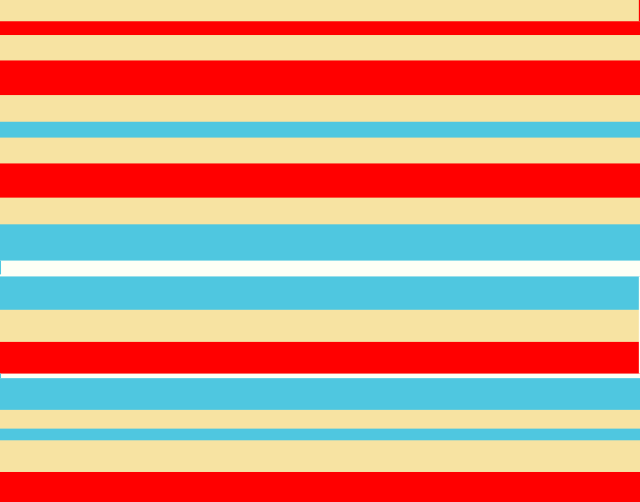
Write a Shadertoy shader that draws this pattern.

```glsl
// Horizontal stripes of uneven width in cream, red, blue and white.
// A loop stacks the bands from the top down with box-filtered edges,
// then thin slivers of neighbouring colour are laid on the side margins.

const vec3 CREAM = vec3(0.969, 0.890, 0.635);
const vec3 RED   = vec3(1.0, 0.0, 0.0);
const vec3 BLUE  = vec3(0.310, 0.780, 0.880);
const vec3 WHITE = vec3(0.995, 1.0, 0.965);
const vec3 PALETTE[4] = vec3[4](CREAM, RED, BLUE, WHITE);

const float STACK_HEIGHT = 602.0;   // sum of all band widths
const float LEFT_SLIVER  = 0.0016;  // margin widths, share of canvas width
const float RIGHT_SLIVER = 0.0018;

const int BANDS = 20;

// Band widths, top to bottom
const float WIDTH[BANDS] = float[BANDS](
    25.5, 16.5, 30.5, 41.5, 32.0, 19.0, 31.0, 41.0, 32.0, 43.5,
    19.0, 40.0, 38.5, 38.0, 5.5, 38.0, 22.5, 14.0, 38.0, 36.0);

// Palette index of each band
const int COLOUR[BANDS] = int[BANDS](
    0, 1, 0, 1, 0, 2, 0, 1, 0, 2,
    3, 2, 0, 1, 3, 2, 0, 2, 0, 1);

// Share of a pixel lying past an edge
float past(float edge, float pos, float pixel) {
    return clamp((pos - edge) / pixel + 0.5, 0.0, 1.0);
}

// Share of a pixel lying between two edges
float between(float a, float b, float pos, float pixel) {
    return past(a, pos, pixel) - past(b, pos, pixel);
}

// Stripe colour at a depth below the top edge
vec3 stripes(float depth, float pixel) {
    vec3 colour = PALETTE[COLOUR[0]];
    float edge = 0.0;
    for (int i = 1; i < BANDS; i++) {
        edge += WIDTH[i - 1];
        colour = mix(colour, PALETTE[COLOUR[i]], past(edge, depth, pixel));
    }
    return colour;
}

void mainImage(out vec4 fragColor, in vec2 fragCoord) {
    vec2 uv = fragCoord / iResolution.xy;
    float pixelX = 1.0 / iResolution.x;
    float pixelY = STACK_HEIGHT / iResolution.y;
    float depth = (1.0 - uv.y) * STACK_HEIGHT;

    vec3 colour = stripes(depth, pixelY);

    // Side slivers: blue beside the white bands, white and red at the right
    float left  = 1.0 - past(LEFT_SLIVER, uv.x, pixelX);
    float right = past(1.0 - RIGHT_SLIVER, uv.x, pixelX);
    float blueRows = between(312.5, 329.0, depth, pixelY)
                   + between(448.0, 453.5, depth, pixelY);
    colour = mix(colour, BLUE, left * blueRows);
    colour = mix(colour, WHITE, right * between(331.5, 448.0, depth, pixelY));
    colour = mix(colour, RED, right * (1.0 - past(25.5, depth, pixelY)));

    fragColor = vec4(colour, 1.0);
}
```
